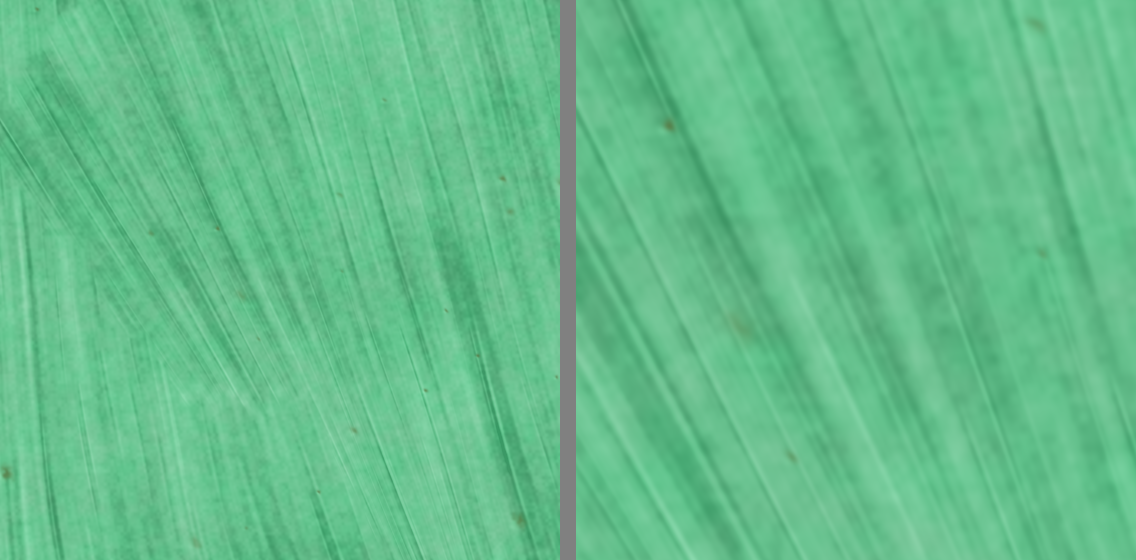
Left: the whole. Right: its middle third, enlarged.
A Shadertoy shader for this texture:

```glsl
#define DEEP vec3(0.315, 0.675, 0.475)
#define BASE vec3(0.39, 0.755, 0.55)
#define CHALK vec3(0.455, 0.795, 0.605)
#define OLIVE vec3(0.34, 0.48, 0.27)
#define STREAK_GAIN 1.15
#define FURROW_GAIN 1.5
#define GRAIN_GAIN 0.75
#define PIT_CELLS 11.0
#define PIT_SHARE 0.16

float hash(vec2 p) {
    vec3 q = fract(p.xyx * 0.1031);
    q += dot(q, q.yzx + 33.33);
    return fract((q.x + q.y) * q.z);
}

// Smooth value noise, centred on zero
float noise(vec2 p) {
    vec2 i = floor(p), f = fract(p);
    f = f * f * (3.0 - 2.0 * f);
    float low = mix(hash(i), hash(i + vec2(1, 0)), f.x);
    float high = mix(hash(i + vec2(0, 1)), hash(i + vec2(1, 1)), f.x);
    return mix(low, high, f.y) - 0.5;
}

// Soft tonal bands; q.x runs across the stroke, q.y along it
float streaks(vec2 q) {
    return 1.1 * noise(q * vec2(13.0, 1.1))
         + 1.1 * noise(q * vec2(34.0, 2.0) + 17.0)
         + 0.9 * noise(q * vec2(80.0, 4.0) + 41.0)
         + 0.6 * noise(q * vec2(150.0, 11.0) + 73.0);
}

// Bristle marks: one lit ridge with a shaded side per cell
float furrows(vec2 q, float cells, float len, float width) {
    float sum = 0.0;
    q.x += 0.004 * sin(q.y * 9.0 + q.x * 20.0);
    for (int i = -1; i <= 1; i++) {
        float column = floor(q.x * cells) + float(i);
        float along = q.y / len + hash(vec2(column, cells)) * 5.0;
        vec2 id = vec2(column, floor(along) + cells);
        float f = fract(along);
        float centre = (column + 0.15 + 0.7 * hash(id + 3.1)) / cells;
        float w = width * mix(0.6, 1.4, hash(id + 7.7));
        float side = hash(id + 9.3) < 0.65 ? 1.8 : -1.8;
        float d = (q.x - centre) / w;
        float strength = pow(hash(id + 5.9), 1.7);
        float fade = smoothstep(0.0, 0.15, f) * smoothstep(1.0, 0.6, f);
        float relief = exp(-d * d) - 0.85 * exp(-(d + side) * (d + side) * 0.7);
        sum += strength * fade * relief;
    }
    return sum;
}

float brushwork(vec2 q) {
    float marks = furrows(q, 8.0, 1.5, 0.0046)
                + 0.75 * furrows(q + 3.0, 19.0, 0.6, 0.0036)
                + 0.5 * furrows(q + 8.0, 42.0, 0.25, 0.003);
    return STREAK_GAIN * streaks(q) + FURROW_GAIN * marks;
}

// Main strokes: steep on the right, fanning out to the left
vec2 fanCoords(float x, float t) {
    float u = x;
    for (int i = 0; i < 8; i++)
        u = x - t * mix(0.66, 0.25, smoothstep(-0.3, 0.7, u)) - 0.02 * t * t;
    return vec2(u, t);
}

// Scattered pits: x is the stain, y the lit rim
vec2 pits(vec2 p) {
    vec2 cell = floor(p * PIT_CELLS), sum = vec2(0.0);
    for (int j = -1; j <= 1; j++)
    for (int i = -1; i <= 1; i++) {
        vec2 id = cell + vec2(i, j) + 20.0;
        if (hash(id) > PIT_SHARE) continue;
        vec2 centre = (id - 20.0 + vec2(hash(id + 1.7), hash(id + 4.3))) / PIT_CELLS;
        float radius = mix(0.003, 0.011, pow(hash(id + 8.1), 4.0));
        vec2 d = (p - centre) / radius;
        d += 0.8 * vec2(noise(p * 120.0), noise(p * 120.0 + 31.0));
        d.x += 0.3 * d.y;
        float opacity = mix(0.35, 0.85, hash(id + 6.5));
        sum.x += opacity * exp(-dot(d * vec2(1.0, 0.8), d));
        vec2 rim = d + vec2(1.3, 0.9);
        sum.y += opacity * exp(-dot(rim, rim));
    }
    return sum;
}

void mainImage(out vec4 fragColor, in vec2 fragCoord) {
    vec2 p = fragCoord / iResolution.y;
    float x = p.x, t = 1.0 - p.y;

    // Steeper overlapping strokes at lower left and in the top corner
    float edge = max(min(0.25 + 1.35 * x, 0.69), 0.69 + 2.1 * (x - 0.55));
    edge += 0.07 * noise(vec2(x * 45.0, 2.0)) + 0.03 * noise(p * 60.0);
    float depth = t - edge;
    float overlap = smoothstep(-0.01, 0.03, depth);
    overlap = max(overlap, smoothstep(0.25, 0.17, t + 1.5 * x + 0.1 * noise(p * 30.0)));
    vec2 steep = vec2(x - (0.08 + 0.4 * x) * (t - 0.69) + 5.0, t);
    float tone = mix(brushwork(fanCoords(x, t)), brushwork(steep), overlap);

    // Paint pushed up where the strokes end
    float lip = exp(-depth * depth * 3000.0) * smoothstep(0.2, 0.4, x) * smoothstep(0.62, 0.5, x);
    tone += lip * (0.4 + 2.0 * noise(p * vec2(70.0, 40.0)));

    // Broad unevenness and surface grain
    tone += 0.9 * noise(p * 4.0 + 11.0) + 0.6 * noise(p * 11.0 + 5.0);
    tone += GRAIN_GAIN * (noise(p * 75.0) + 0.8 * noise(p * 170.0 + 9.0));
    tone = clamp(tone + 0.05, -2.0, 2.3);

    vec3 color = BASE + tone * (tone < 0.0 ? BASE - DEEP : CHALK - BASE);
    color += vec3(0.035, -0.012, 0.008) * (noise(p * 55.0 + 60.0) + noise(p * 18.0 + 90.0));

    vec2 pit = pits(p);
    color = mix(color, OLIVE, min(pit.x, 0.85)) + 0.07 * pit.y;
    fragColor = vec4(color, 1.0);
}
```
